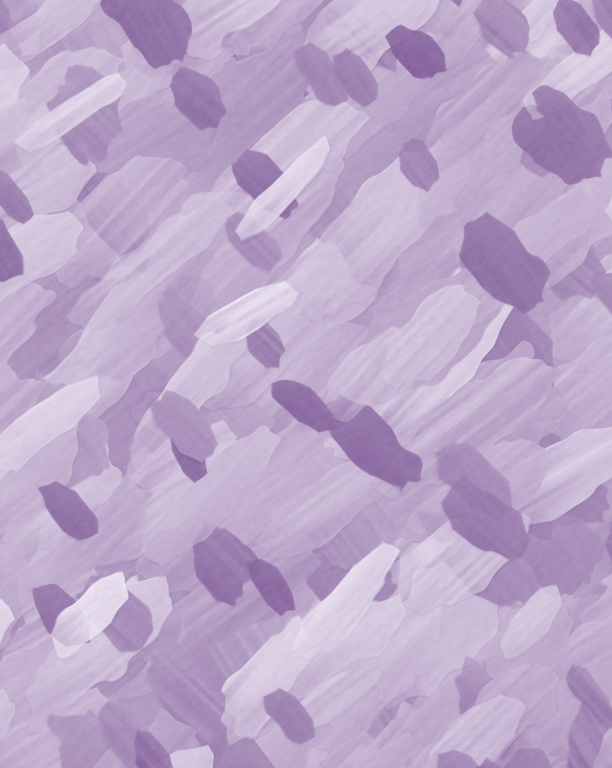
A Shadertoy shader for this background:

```glsl
// Lilac impasto: overlapping brush strokes on a diagonal, crossed by shorter dark dabs.
// Each layer is a rotated, jittered grid of ragged strokes painted over the last one;
// a single tone value is carried through and mapped to colour at the end.

const vec3  DARK_LILAC   = vec3(0.50, 0.36, 0.595);
const vec3  PALE_LILAC   = vec3(0.96, 0.94, 0.975);
const float MAIN_ANGLE   = 0.70;    // long strokes, rising to the right
const float CROSS_ANGLE  = -0.90;   // short dabs, falling to the right
const float ANGLE_JITTER = 0.36;
const float BASE_TONE    = 0.50;
const float RAGGEDNESS   = 0.30;    // edge wobble, relative to stroke width
const float BRISTLE_FREQ = 170.0;   // bristle lines per canvas height
const float RIM_WIDTH    = 0.005;
const float RIM_SHADE    = 0.07;
const float GRAIN        = 0.05;
const float EDGE_SOFT    = 0.0013;

vec3 hash3(ivec3 cell) {
    uvec3 v = uvec3(cell) * 1664525u + 1013904223u;
    v.x += v.y * v.z; v.y += v.z * v.x; v.z += v.x * v.y;
    v ^= v >> 16u;
    v.x += v.y * v.z; v.y += v.z * v.x; v.z += v.x * v.y;
    return vec3(v & 0xffffu) / 65535.0;
}

float noise(vec2 p, int seed) {
    ivec2 i = ivec2(floor(p));
    vec2 f = fract(p);
    f = f * f * (3.0 - 2.0 * f);
    float a = hash3(ivec3(i, seed)).x;
    float b = hash3(ivec3(i + ivec2(1, 0), seed)).x;
    float c = hash3(ivec3(i + ivec2(0, 1), seed)).x;
    float d = hash3(ivec3(i + ivec2(1, 1), seed)).x;
    return mix(mix(a, b, f.x), mix(c, d, f.x), f.y);
}

vec2 rotate(vec2 p, float angle) {
    float c = cos(angle), s = sin(angle);
    return vec2(c * p.x + s * p.y, c * p.y - s * p.x);
}

// Signed distance to a slanted bar with clipped corners
float strokeDistance(vec2 q, vec2 halfSize, float slant) {
    q.x += slant * q.y;
    vec2 a = abs(q);
    float corner = (a.x / halfSize.x + a.y / halfSize.y - 1.5) * halfSize.y * 0.7;
    return max(max(a.x - halfSize.x, a.y - halfSize.y), corner);
}

// Paints one layer; fade is how far the tail of a stroke thins out
void paintLayer(inout float tone, vec2 p, int layer, float angle, vec2 cellSize,
                float cover, float meanTone, float spread, float fade) {
    vec2 g = rotate(p, angle);
    ivec2 home = ivec2(floor(g / cellSize));
    float soft = max(EDGE_SOFT, 0.6 / iResolution.y);

    for (int y = -1; y <= 1; y++)
    for (int x = -1; x <= 1; x++) {
        ivec2 cell = home + ivec2(x, y);
        vec3 place = hash3(ivec3(cell, layer * 4));
        if (place.z > cover) continue;
        vec3 form = hash3(ivec3(cell, layer * 4 + 1));
        vec3 look = hash3(ivec3(cell, layer * 4 + 2));

        vec2 centre = (vec2(cell) + 0.5 + (place.xy - 0.5) * 0.8) * cellSize;
        vec2 halfSize = cellSize * mix(vec2(0.35), vec2(0.65), form.xy);
        vec2 q = rotate(g - centre, (form.z - 0.5) * ANGLE_JITTER);
        float d = strokeDistance(q, halfSize, (look.z - 0.5) * 1.2);
        float wobble = halfSize.y * RAGGEDNESS;
        if (d > wobble + RIM_WIDTH) continue;

        // Ragged outline: broad wobble plus uneven bristle ends
        int seed = layer * 97 + cell.x * 13 + cell.y * 7;
        d += (noise(q * 32.0, seed) - 0.5) * wobble * 1.3;
        d += (noise(q * vec2(25.0, 110.0), seed + 1) - 0.5) * wobble * 0.6;

        // Paint body: bristle lines and a slight turn of tone across the stroke
        float bristle = noise(q * vec2(7.0, BRISTLE_FREQ), seed + 2) - 0.5;
        float depth = mix(0.05, 0.24, look.z * look.z * look.z);
        float body = meanTone + spread * (look.x + look.y - 1.0)
                   + bristle * depth + 0.04 * q.y / halfSize.y;
        body += 0.03 * smoothstep(-RIM_WIDTH, 0.0, d);

        // Ridge shadow under the lower edge, then the stroke itself
        float shade = (1.0 - smoothstep(0.0, RIM_WIDTH, d)) * step(q.y, 0.0);
        tone -= RIM_SHADE * shade * look.y;
        float tail = smoothstep(0.1, -1.0, q.x / halfSize.x + bristle * 0.6);
        float alpha = (1.0 - smoothstep(-soft, soft, d)) * (1.0 - fade * tail);
        tone = mix(tone, body, alpha * mix(0.8, 1.0, form.x));
    }
}

void mainImage(out vec4 fragColor, in vec2 fragCoord) {
    vec2 p = fragCoord / iResolution.y;
    float tone = BASE_TONE + 0.2 * (noise(rotate(p, MAIN_ANGLE) * vec2(5.0, 12.0), 900) - 0.5);

    // Broad ground, then alternating long strokes and cross dabs
    paintLayer(tone, p, 1, MAIN_ANGLE,  vec2(0.26, 0.10),   1.00, 0.54, 0.25, 0.6);
    paintLayer(tone, p, 2, CROSS_ANGLE, vec2(0.17, 0.10),   0.40, 0.34, 0.18, 0.3);
    paintLayer(tone, p, 3, MAIN_ANGLE,  vec2(0.24, 0.095),  0.70, 0.59, 0.22, 0.6);
    paintLayer(tone, p, 4, CROSS_ANGLE, vec2(0.14, 0.085),  0.30, 0.36, 0.18, 0.3);
    paintLayer(tone, p, 5, MAIN_ANGLE,  vec2(0.22, 0.08),   0.55, 0.61, 0.20, 0.6);
    paintLayer(tone, p, 6, CROSS_ANGLE, vec2(0.125, 0.075), 0.17, 0.21, 0.16, 0.15);
    paintLayer(tone, p, 7, MAIN_ANGLE,  vec2(0.18, 0.06),   0.22, 0.72, 0.22, 0.5);
    paintLayer(tone, p, 8, CROSS_ANGLE, vec2(0.08, 0.045),  0.09, 0.22, 0.20, 0.1);
    paintLayer(tone, p, 9, MAIN_ANGLE,  vec2(0.15, 0.045),  0.06, 0.82, 0.20, 0.3);

    // Fine canvas grain along the main direction
    tone += GRAIN * (noise(rotate(p, MAIN_ANGLE) * vec2(130.0, 380.0), 901) - 0.5);
    fragColor = vec4(mix(DARK_LILAC, PALE_LILAC, clamp(tone, 0.0, 1.05)), 1.0);
}
```
